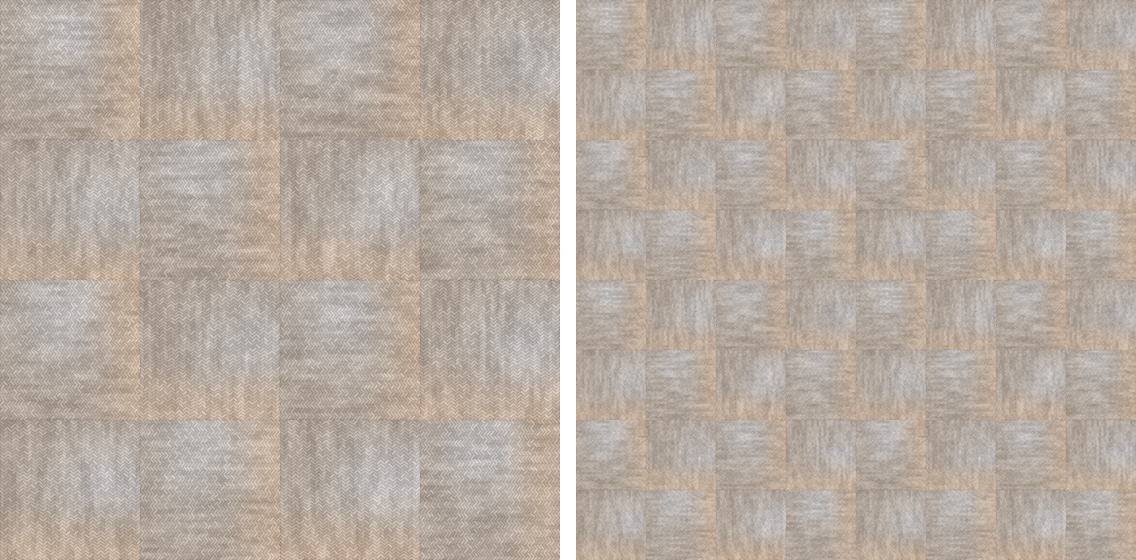
Left: one tile. Right: repeated 2 by 2.
A Shadertoy shader for this texture:

```glsl
// Woven carpet tiles laid as a 4 by 4 checkerboard with the grain turned a quarter
// in every other tile. Each tile has a soft taupe, cool and warm gradient, covered
// by rows of slanted stitches (herringbone) with streaks and random yarn tones.

const float TILES = 4.0;          // tiles across and down
const float ROWS = 36.0;          // yarn rows per tile
const float STITCHES = 42.0;      // stitches along one row
const float SLANT = 0.95;         // lean of a stitch across its row
const float WOBBLE = 0.35;        // waviness of the rows, in rows
const float STITCH_DEPTH = 0.115; // light to dark within a stitch
const float YARN_VARIATION = 0.12;
const float STREAK_VARIATION = 0.10;
const float BLOTCH_VARIATION = 0.05;
const float SEAM_WIDTH = 0.009;   // in tiles
const float SEAM_DARKNESS = 0.05;
const float TAU = 6.2831853;

const vec3 TAUPE = vec3(0.685, 0.635, 0.590);
const vec3 COOL_GREY = vec3(0.735, 0.720, 0.715);
const vec3 WARM_SAND = vec3(0.775, 0.685, 0.605);
const vec3 SHADE_TINT = vec3(0.95, 1.0, 1.04);

float hash(vec2 p) {
    return fract(sin(dot(p, vec2(127.1, 311.7))) * 43758.5453);
}

float noise(vec2 p) {
    vec2 i = floor(p), f = fract(p);
    f = f * f * (3.0 - 2.0 * f);
    return mix(mix(hash(i), hash(i + vec2(1.0, 0.0)), f.x),
               mix(hash(i + vec2(0.0, 1.0)), hash(i + 1.0), f.x), f.y);
}

// Broad colour of a tile: cool near the upper middle, warm along the right
vec3 tileColor(vec2 p, vec2 seed) {
    float cloud = noise(p * 4.0 + seed) - 0.5;
    vec2 d = (p - vec2(0.47, 0.80)) / vec2(0.42, 0.46);
    float cool = exp(-dot(d, d)) * (0.95 + 0.4 * cloud);
    float warm = smoothstep(0.50, 1.05, p.x + 0.12 * cloud);
    vec3 color = mix(TAUPE, COOL_GREY, cool);
    color = mix(color, WARM_SAND, warm * 0.85);
    return color + BLOTCH_VARIATION * (noise(p * 9.0 + seed + 31.0) - 0.5);
}

// Brightness offset of the stitched yarn, around zero
float weave(vec2 p, vec2 seed, float pixel) {
    float v = p.y * ROWS + WOBBLE * (noise(p * vec2(7.0, 5.0) + seed) - 0.5);
    float row = floor(v);
    float chevron = abs(fract(v * 0.5) * 2.0 - 1.0);
    float phase = p.x * STITCHES + SLANT * chevron + 0.5 * noise(p * 11.0 + seed);

    // Rounded stitches, dark between neighbours and between rows
    float stitch = 0.5 - 0.5 * cos(TAU * phase);
    float ridge = 0.5 - 0.5 * cos(TAU * v);
    float relief = stitch * 0.8 + ridge * 0.2 - 0.5;
    float yarn = hash(vec2(floor(phase), row) + seed) - 0.5;
    float streak = noise(vec2(p.x * 5.0, v * 0.8) + seed + 57.0) - 0.5;

    // Fade the detail when stitches become smaller than pixels
    float fade = 1.0 - smoothstep(0.45, 1.0, pixel * STITCHES);
    return fade * (STITCH_DEPTH * relief + YARN_VARIATION * yarn * (0.4 + 0.6 * stitch))
         + STREAK_VARIATION * streak;
}

void mainImage(out vec4 fragColor, in vec2 fragCoord) {
    vec2 grid = fragCoord / iResolution.xy * TILES;
    float pixel = TILES / min(iResolution.x, iResolution.y);
    vec2 cell = mod(floor(grid), TILES);
    vec2 local = fract(grid);

    // Even tiles are turned a quarter clockwise
    bool turned = mod(cell.x + cell.y, 2.0) < 0.5;
    vec2 p = turned ? vec2(1.0 - local.y, local.x) : local;
    vec2 seed = floor(vec2(hash(cell + 3.0), hash(cell + 17.0)) * 90.0);

    vec3 color = tileColor(p, seed);
    color += weave(p, seed, pixel) * SHADE_TINT;

    // Fine broken shadow along the joints
    vec2 toEdge = min(local, 1.0 - local);
    float edge = min(toEdge.x, toEdge.y);
    float seam = 1.0 - smoothstep(0.0, SEAM_WIDTH + pixel, edge);
    color -= SEAM_DARKNESS * seam * noise(local * 40.0 + seed);

    fragColor = vec4(clamp(color, 0.0, 1.0), 1.0);
}
```
